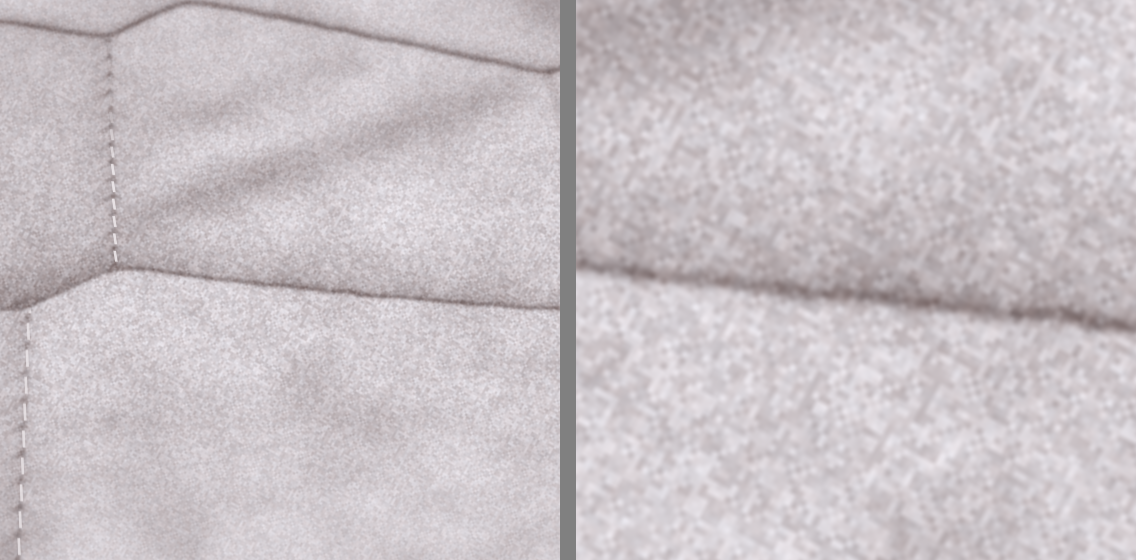
Left: the whole. Right: its middle third, enlarged.
Give the GLSL for this texture, as a Shadertoy shader.

```glsl
// Quilted pale suede fabric in perspective: sagging hexagonal seams, dashed stitching and soft folds.
#define SHADOW_COLOR vec3(0.46, 0.40, 0.40)
#define LIGHT_COLOR  vec3(0.88, 0.86, 0.88)
#define THREAD_COLOR vec3(0.93, 0.91, 0.92)
#define BASE_LIGHT   0.835
#define GRAIN_CELLS  250.0
#define GRAIN_DEPTH  0.45
#define SEAM_WIDTH   0.0048
#define SEAM_DEPTH   0.36
#define ROLL_DEPTH   0.40
#define FOLD_DEPTH   0.20
#define FAR_PITCH    0.031
#define NEAR_PITCH   0.048

float hash(vec2 p) {
    vec3 q = fract(p.xyx * 0.1031);
    q += dot(q, q.yzx + 33.33);
    return fract((q.x + q.y) * q.z);
}

float noise(vec2 p) {
    vec2 i = floor(p), f = fract(p);
    f = f * f * (3.0 - 2.0 * f);
    return mix(mix(hash(i), hash(i + vec2(1, 0)), f.x),
               mix(hash(i + vec2(0, 1)), hash(i + vec2(1, 1)), f.x), f.y);
}

// Centred fractal noise, roughly -0.5 to 0.5.
float cloud(vec2 p) {
    float sum = 0.0, amp = 0.5;
    for (int i = 0; i < 4; i++) {
        sum += amp * (noise(p) - 0.5);
        p = mat2(0.8, 0.6, -0.6, 0.8) * p * 2.03 + 7.1;
        amp *= 0.55;
    }
    return sum;
}

float smoothMax(float a, float b, float k) {
    return 0.5 * (a + b + sqrt((a - b) * (a - b) + k * k));
}

// Height of a cross seam: valley, rounded peak, long sagging fall to the next valley.
float seamHeight(float x, vec2 valley, vec2 peak, vec2 next, float sag) {
    float rise = mix(valley.y, peak.y, (x - valley.x) / (peak.x - valley.x));
    float t = (x - peak.x) / (next.x - peak.x);
    float fall = mix(peak.y, next.y, t) - sag * 4.0 * t * (1.0 - t);
    float ridge = -smoothMax(-rise, -fall, 0.018);
    float left = valley.y + (valley.x - x) * 0.15;
    float right = next.y + (x - next.x) * 0.35;
    return smoothMax(smoothMax(left, ridge, 0.008), right, 0.004);
}

// Darkness of a seam: a tight groove, with the padded edge above rolling into shade.
float seamShade(float d, float x, float width, float roll) {
    d += 0.003 * (noise(vec2(x * 34.0, 3.0)) - 0.5);
    float groove = exp(-d * d / (width * width));
    float above = smoothstep(-width, width, d) * exp(-max(d, 0.0) / roll);
    float below = smoothstep(width, -width, d) * exp(min(d, 0.0) / 0.010);
    return SEAM_DEPTH * groove + ROLL_DEPTH * above + 0.06 * below;
}

// Stitched line: x = thread coverage, y = groove and pucker darkness.
vec2 stitches(float dx, float y, float pitch) {
    float s = fract(y / pitch);
    float slant = dx + (s - 0.5) * 0.004;
    float thread = smoothstep(0.0036, 0.0012, abs(slant))
                 * smoothstep(0.36, 0.27, abs(s - 0.5));
    float pucker = abs(fract((y + abs(dx) * 0.6) / pitch) - 0.5) * 2.0;
    float gap = smoothstep(0.45, 1.0, pucker) * exp(-abs(dx + 0.004) / 0.011);
    float groove = exp(-dx * dx / 0.00003);
    return vec2(thread, 0.32 * gap + 0.14 * groove + 0.11 * exp(-abs(dx) / 0.03));
}

// Soft crease along a segment.
float fold(vec2 p, vec2 a, vec2 b, float width) {
    vec2 ab = b - a;
    float t = clamp(dot(p - a, ab) / dot(ab, ab), 0.0, 1.0);
    vec2 r = (p - a - ab * t) / width;
    return exp(-dot(r, r));
}

void mainImage(out vec4 fragColor, in vec2 fragCoord) {
    vec2 p = fragCoord / iResolution.xy;
    float focus = exp(-pow((p.y - 0.48) / 0.38, 2.0));

    // Distances above the far and near seams.
    float far = p.y - seamHeight(p.x, vec2(0.19, 0.932), vec2(0.335, 1.003), vec2(0.98, 0.868), 0.0);
    float near = p.y - seamHeight(p.x, vec2(0.035, 0.443), vec2(0.205, 0.527), vec2(1.02, 0.446), 0.009);
    float upper = smoothstep(0.0, 0.012, near) * smoothstep(0.0, 0.012, -far);
    float lower = smoothstep(0.0, 0.012, -near);

    // Broad light and folds.
    float light = BASE_LIGHT + 0.24 * cloud(p * 4.0) + 0.22 * cloud(p * vec2(15.0, 20.0));
    float creases = fold(p, vec2(0.24, 0.60), vec2(0.92, 0.845), 0.036)
                  + 0.6 * fold(p, vec2(0.32, 0.79), vec2(0.63, 0.885), 0.030)
                  - 0.4 * fold(p, vec2(0.30, 0.69), vec2(0.66, 0.82), 0.03)
                  - 0.35 * fold(p, vec2(0.50, 0.60), vec2(0.85, 0.68), 0.06);
    creases = creases * upper + lower * (0.8 * fold(p, vec2(0.54, 0.29), vec2(0.67, 0.24), 0.06)
            + 0.6 * fold(p, vec2(0.25, 0.09), vec2(0.32, 0.05), 0.07)
            - 0.4 * fold(p, vec2(0.30, 0.40), vec2(0.44, 0.33), 0.06));
    creases += 1.4 * fold(p, vec2(0.95, 1.0), vec2(1.0, 0.97), 0.04)
             + fold(p, vec2(0.98, 0.86), vec2(1.0, 0.81), 0.015);
    light -= FOLD_DEPTH * creases;

    // Cross seams, with slanted puckers gathered at the near left corner.
    light -= seamShade(far, p.x, SEAM_WIDTH * 1.4, 0.016);
    light -= seamShade(near, p.x, SEAM_WIDTH, 0.036);
    float gather = noise(vec2((p.x - near * 0.9) * 55.0, near * 14.0));
    light -= 0.38 * gather * upper * exp(-near / 0.04) * smoothstep(0.22, 0.08, p.x);

    // Stitched seams joining the rows; the side panels to their left lie in shade.
    float farX = p.x - 0.207 + 0.03 * (p.y - 0.52);
    float nearX = p.x - 0.052 - 0.043 * (p.y - 0.44);
    light -= 0.11 * (upper * smoothstep(0.01, -0.03, farX) + lower * smoothstep(0.01, -0.02, nearX));
    vec2 farStitch = stitches(farX, p.y, FAR_PITCH) * upper;
    vec2 nearStitch = stitches(nearX, p.y, NEAR_PITCH) * lower;
    light -= farStitch.y + nearStitch.y;
    float thread = farStitch.x * mix(0.12, 0.9, smoothstep(0.84, 0.68, p.y)) + 0.8 * nearStitch.x;

    // Suede nap, softer away from the plane of focus.
    vec2 nap = mat2(0.88, 0.48, -0.48, 0.88) * p * GRAIN_CELLS;
    float grain = 0.7 * noise(nap) + 0.3 * noise(nap.yx * 0.53 + 19.0) - 0.5;
    light += GRAIN_DEPTH * mix(0.4, 1.0, focus) * grain;

    vec3 color = mix(SHADOW_COLOR, LIGHT_COLOR, clamp(light, -0.15, 1.1));
    color += vec3(0.012, -0.004, -0.012) * (noise(nap * 0.6 + 51.0) - 0.5);
    color = mix(color, THREAD_COLOR, clamp(thread, 0.0, 1.0));
    fragColor = vec4(color, 1.0);
}
```
